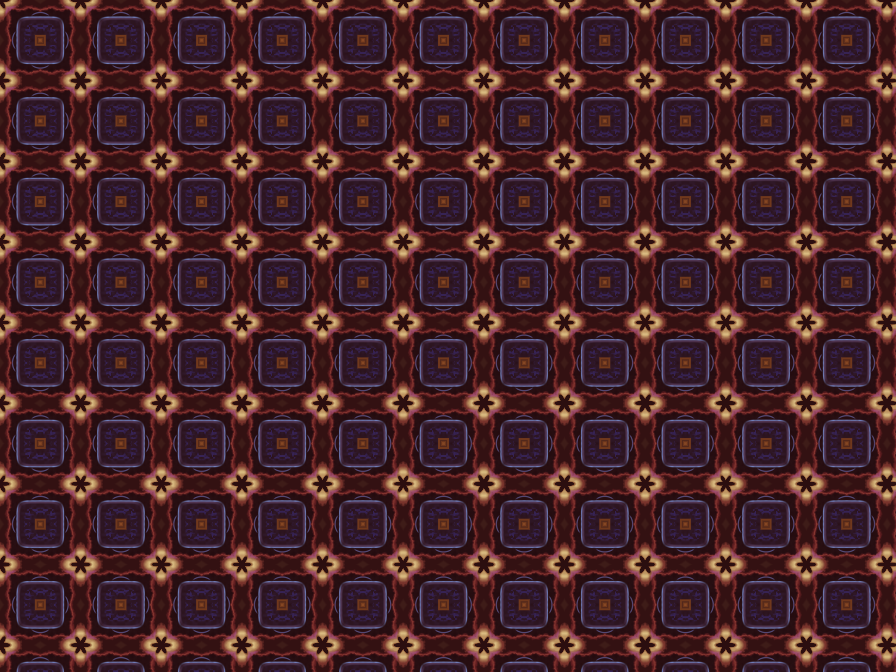
This pattern is drawn by a Shadertoy shader. Its source:

```glsl
// Kaleidoscopic carpet of square tiles: dark scalloped panels with blue frames,
// red-edged corridors between them, and glowing cream stars at the crossings.
// Each cell is folded by symmetry, and mirrored noise roughens the shapes.

const float CELL = 0.12;  // cell side as a fraction of canvas height

float hash(vec2 p) {
    p = fract(p * vec2(0.1031, 0.1130));
    p += dot(p, p.yx + 33.33);
    return fract((p.x + p.y) * p.x * 43.7);
}

float noise(vec2 p) {
    vec2 i = floor(p), f = fract(p);
    f = f * f * (3.0 - 2.0 * f);
    return mix(mix(hash(i), hash(i + vec2(1, 0)), f.x),
               mix(hash(i + vec2(0, 1)), hash(i + vec2(1, 1)), f.x), f.y);
}

// Soft coverage of a line of given half width around distance zero
float line(float d, float halfWidth, float soft) {
    return 1.0 - smoothstep(halfWidth - soft, halfWidth + soft, abs(d));
}

// Soft coverage of the inside of a shape
float fill(float d, float soft) {
    return 1.0 - smoothstep(-soft, soft, d);
}

// Rounded square measure, equal to the half side on the axes
float squircle(vec2 a) {
    vec2 b = a * a * a;
    return pow(dot(b, b) + 1e-9, 1.0 / 6.0);
}

vec3 panel(vec3 color, vec2 a, float grain, float soft) {
    float hi = max(a.x, a.y), lo = min(a.x, a.y);
    float ring = squircle(a);

    // Violet ground with speckled inner ring
    color = mix(color, vec3(0.19, 0.10, 0.17), fill(ring - 0.27, 0.02) * (0.35 + 0.6 * grain));
    float speckle = smoothstep(0.45, 0.75, noise(a * 45.0 + 7.0));
    color = mix(color, vec3(0.22, 0.15, 0.38), line(ring - 0.16, 0.035, 0.025) * speckle * 0.8);

    // Blue frame, fading at the corners, and short outer arcs
    float fade = 1.0 - 0.75 * smoothstep(0.15, 0.27, lo);
    color = mix(color, vec3(0.42, 0.30, 0.46), line(ring - 0.272, 0.014, 0.014) * 0.6 * fade);
    color = mix(color, vec3(0.46, 0.53, 0.78), line(ring - 0.288, 0.008, soft) * fade * (0.6 + 0.4 * grain));
    float arc = line(hi + 3.0 * lo * lo - 0.345, 0.008, soft) * fill(lo - 0.10, 0.02);
    color = mix(color, vec3(0.38, 0.36, 0.58), arc * 0.75);

    // Amber square with dark core marks
    color = mix(color, vec3(0.44, 0.22, 0.11), fill(hi - 0.068, soft));
    color = mix(color, vec3(0.24, 0.11, 0.10), line(hi - 0.036, 0.008, soft) * 0.6);
    return mix(color, vec3(0.58, 0.32, 0.16), fill(hi - 0.015, soft) * 0.6);
}

vec3 corridor(vec3 color, vec2 n, float rough, float soft) {
    float along = max(n.x, n.y), across = min(n.x, n.y);
    float edge = 0.105 + 0.012 * cos(along * 25.0) + 0.035 * rough;

    // Reddish core with a dim lozenge halfway
    color = mix(color, vec3(0.20, 0.065, 0.07), fill(across - edge, 0.02));
    color = mix(color, vec3(0.27, 0.14, 0.11), fill(abs(along - 0.5) + across * 1.5 - 0.07, 0.03) * 0.6);

    // Ragged red border with a narrow bright thread
    color = mix(color, vec3(0.42, 0.13, 0.14), line(across - edge, 0.021, 0.016) * 0.9);
    return mix(color, vec3(0.60, 0.27, 0.22), line(across - edge - 0.003, 0.007, soft) * (0.55 + rough));
}

vec3 crossing(vec3 color, vec2 n, float rough, float vary, float soft) {
    float r = length(n), angle = atan(n.y, n.x + 1e-5);
    float lobes = cos(4.0 * angle);

    // Rust halo, magenta fringe, cream lobes
    float halo = r - 0.215 - 0.055 * lobes - 0.06 * rough;
    color = mix(color, vec3(0.47, 0.20, 0.17), fill(halo, 0.022));
    color = mix(color, vec3(0.60, 0.27, 0.42), line(halo + 0.022, 0.02, 0.018) * smoothstep(0.4, -0.5, lobes));
    float glow = r - 0.165 - 0.040 * lobes - 0.04 * rough;
    color = mix(color, vec3(0.74, 0.58, 0.38), fill(glow, 0.035));
    color = mix(color, vec3(0.90, 0.80, 0.56), line(r - 0.145, 0.018, 0.025) * smoothstep(0.1, 0.9, lobes) * 0.75);

    // Dark six-pointed star with a warm rim
    float star = r - 0.083 - 0.034 * cos(6.0 * angle) - 0.012 * vary;
    color = mix(color, vec3(0.45, 0.22, 0.12), fill(star - 0.018, 0.02) * 0.8);
    return mix(color, vec3(0.17, 0.055, 0.06), fill(star, soft));
}

void mainImage(out vec4 fragColor, in vec2 fragCoord) {
    // Cells are counted from the upper left corner
    vec2 p = vec2(fragCoord.x, iResolution.y - fragCoord.y) / (iResolution.y * CELL);
    float soft = max(0.008, 0.6 / (iResolution.y * CELL));

    vec2 a = abs(fract(p) - 0.5);  // folded around the panel centre
    vec2 n = 0.5 - a;              // folded around the crossing
    float rough = 0.6 * noise(n * 22.0 + 3.0) + 0.4 * noise(n * 48.0) - 0.5;
    float grain = noise(a * 30.0 + 11.0);
    float vary = hash(floor(p + 0.5) + 5.0) - 0.5;

    vec3 color = vec3(0.15, 0.052, 0.065) + 0.025 * rough;
    color = panel(color, a, grain, soft);
    color = corridor(color, n, rough, soft);
    color = crossing(color, n, rough, vary, soft);
    fragColor = vec4(color, 1.0);
}
```
